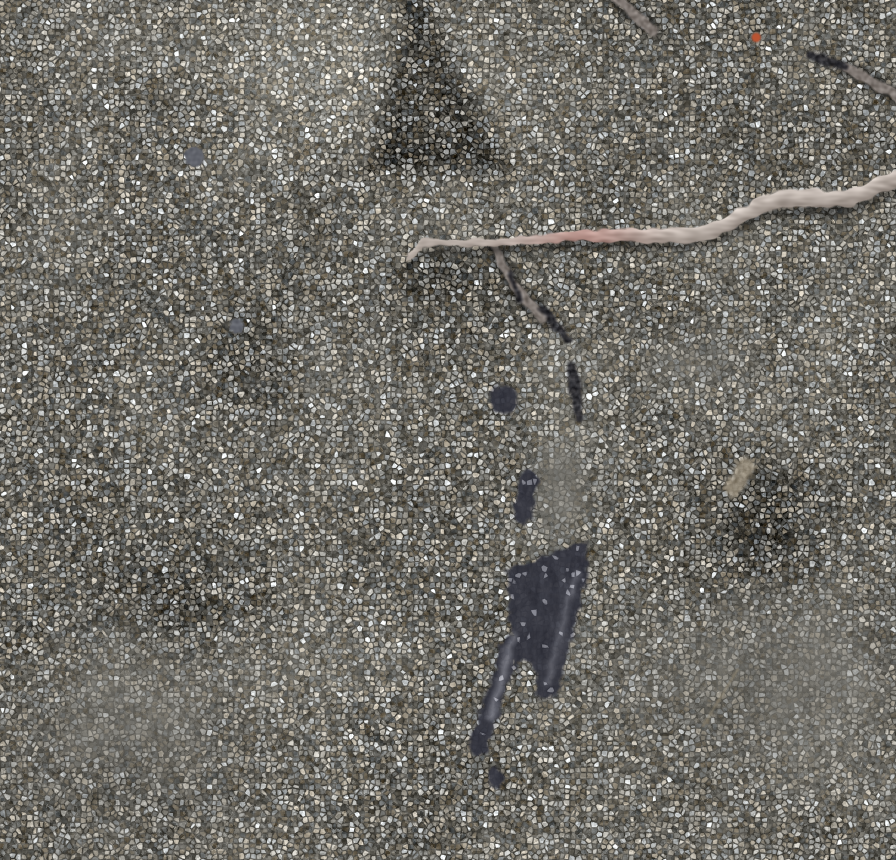
Reproduce this texture procedurally as a WebGL 1 fragment shader.

```glsl
precision highp float;
// Wet gravelly sand with a pale root, a dark slate pool and smooth mud.
// Cellular grains sit on a broad tone of soft blobs and gradient noise;
// roots, stones and the pool are distance shapes laid over them.
uniform vec2 u_resolution;

vec2 hash2(vec2 p) {
  return fract(sin(vec2(dot(p, vec2(127.1, 311.7)), dot(p, vec2(269.5, 183.3)))) * 43758.5);
}

float corner(vec2 i, vec2 f, vec2 o) {
  return dot(hash2(i + o) * 2.0 - 1.0, f - o);
}

float gradientNoise(vec2 p) {
  vec2 i = floor(p), f = fract(p), u = f * f * (3.0 - 2.0 * f);
  return mix(mix(corner(i, f, vec2(0)), corner(i, f, vec2(1, 0)), u.x),
             mix(corner(i, f, vec2(0, 1)), corner(i, f, vec2(1)), u.x), u.y);
}

float fbm(vec2 p) {
  float sum = 0.0, amp = 1.0;
  for (int i = 0; i < 4; i++) {
    sum += amp * gradientNoise(p);
    p = p * 2.1 + 17.3;
    amp *= 0.55;
  }
  return sum;
}

// Packed grains: x = gap between neighbours, yz = random values of the grain.
vec3 grains(vec2 p) {
  vec2 cell = floor(p), id = cell;
  float near = 9.0, next = 9.0;
  for (int y = -1; y <= 1; y++)
    for (int x = -1; x <= 1; x++) {
      vec2 c = cell + vec2(x, y);
      float d = length(c + 0.1 + 0.8 * hash2(c) - p);
      if (d < near) { next = near; near = d; id = c; }
      else next = min(next, d);
    }
  return vec3(next - near, hash2(id + 41.0));
}

// Soft spot: centre in xy, radii in zw.
float blob(vec2 p, vec4 s) {
  vec2 q = (p - s.xy) / s.zw;
  return exp(-dot(q, q));
}

// Round-ended strand from s.xy to s.zw.
float strand(vec2 p, vec4 s, float r) {
  vec2 d = s.zw - s.xy, q = p - s.xy;
  return length(q - d * clamp(dot(q, d) / dot(d, d), 0.0, 1.0)) - r;
}

// Signed distance to the right of the line s.xy to s.zw.
float side(vec2 p, vec4 s) {
  return dot(p - s.xy, normalize(vec2(s.w - s.y, s.x - s.z)));
}

float cover(float d, float soft) { return 1.0 - smoothstep(-soft, soft, d); }

float rootLine(float x) {
  return 0.670 + 0.019 * smoothstep(0.45, 0.476, x) + 0.008 * smoothstep(0.54, 0.66, x)
    + 0.041 * smoothstep(0.77, 0.88, x) + 0.024 * smoothstep(0.94, 1.01, x);
}

float rootShape(vec2 p) {
  return max(abs(p.y - rootLine(p.x)) - 0.0035 - 0.006 * smoothstep(0.45, 0.9, p.x), 0.455 - p.x);
}

float poolShape(vec2 p) {
  float d = max(side(p, vec4(0.566, 0.325, 0.573, 0.215)), side(p, vec4(0.573, 0.215, 0.6, 0.18)));
  d = max(d, max(0.182 - p.y, side(p, vec4(0.621, 0.185, 0.658, 0.322))));
  d = max(d, max(p.x - 0.655, side(p, vec4(0.651, 0.353, 0.566, 0.325))));
  d = max(d, -strand(p, vec4(0.596, 0.16, 0.586, 0.215), 0.009));
  d = min(d, strand(p, vec4(0.572, 0.245, 0.534, 0.127), 0.01));
  d = min(d, length(p - vec2(0.563, 0.514)) - 0.016);
  d = min(d, strand(p, vec4(0.59, 0.425, 0.584, 0.385), 0.01));
  return min(d, length(p - vec2(0.553, 0.091)) - 0.01);
}

void main() {
  vec2 p = gl_FragCoord.xy / u_resolution.x;
  float broad = fbm(p * 7.0), fine = gradientNoise(p * 210.0);
  vec2 w = p + 0.006 * vec2(gradientNoise(p * 70.0), gradientNoise(p * 70.0 + 31.0));

  // Smooth mud and the broad light and dark of the sand.
  float mud = blob(w, vec4(0.625, 0.415, 0.032, 0.055)) + 0.8 * blob(p, vec4(0.14, 0.14, 0.13, 0.1))
    + 0.9 * blob(p, vec4(0.87, 0.2, 0.16, 0.09)) + 0.5 * blob(p, vec4(0.78, 0.56, 0.06, 0.03));
  mud = clamp(mud + broad * 0.35, 0.0, 0.9);
  float tone = 0.455 + 0.07 * broad + 0.13 * blob(p, vec4(0.35, 0.9, 0.13, 0.12))
    + 0.06 * blob(p, vec4(0.6, 0.83, 0.07, 0.14)) + 0.09 * blob(p, vec4(0.92, 0.57, 0.04, 0.05))
    - 0.12 * blob(p, vec4(0.86, 0.38, 0.06, 0.07)) - 0.07 * blob(p, vec4(0.17, 0.29, 0.09, 0.05))
    - 0.13 * blob(p, vec4(0.49, 0.655, 0.05, 0.025)) - 0.06 * blob(p, vec4(0.29, 0.56, 0.06, 0.08));
  float hollow = max(side(w, vec4(0.452, 0.95, 0.42, 0.79)), side(w, vec4(0.555, 0.79, 0.475, 0.95)));
  hollow = max(hollow, 0.77 - w.y);
  tone -= cover(hollow, 0.022) * (0.11 + 0.1 * smoothstep(-0.06, 0.0, hollow));

  // Coarse grains with dark gaps, rare bright chips and slight tints.
  vec3 g = grains(p * 165.0), small = grains(p * 290.0 + 9.0);
  float body = smoothstep(0.0, 0.45, g.x);
  float grain = mix(-0.15, pow(g.y, 1.5) * 0.48 - 0.12 + 0.22 * step(0.94, g.z), body);
  grain += (small.y - 0.5) * 0.2 + fine * 0.16;
  vec3 tint = mix(vec3(0.03, 0.0, -0.045), vec3(-0.025, 0.0, 0.03), g.z);
  vec3 col = tone * vec3(1.015, 1.0, 0.95) + (grain + tint * body) * (1.0 - 0.75 * mud);

  // Dark wet slate, ragged at its rim, with pale streaks and stray grains.
  float pool = poolShape(w) + 0.006 * gradientNoise(p * 110.0);
  vec3 slate = vec3(0.2, 0.205, 0.245) + 0.07 * fbm(p * vec2(90, 35));
  slate += 0.16 * cover(strand(w, vec4(0.643, 0.32, 0.612, 0.2), 0.003), 0.005);
  slate += 0.24 * cover(strand(w, vec4(0.573, 0.25, 0.548, 0.16), 0.004), 0.006);
  slate += 0.28 * step(0.93, g.y) * body;
  col = mix(col, slate, 0.93 * cover(pool, 0.003));

  // Grey branches and the dark buried twigs beside them.
  float branch = min(strand(w, vec4(0.549, 0.688, 0.573, 0.642), 0.0045), strand(w, vec4(0.573, 0.642, 0.605, 0.605), 0.006));
  branch = min(branch, strand(w, vec4(0.684, 0.966, 0.729, 0.924), 0.0055));
  branch = min(branch, strand(w, vec4(0.945, 0.884, 1.01, 0.848), 0.006));
  col *= 1.0 - 0.4 * cover(branch - 0.004, 0.004);
  col = mix(col, vec3(0.5, 0.47, 0.45) + 0.2 * fine, cover(branch, 0.002));
  float buried = min(strand(w, vec4(0.57, 0.655, 0.58, 0.625), 0.003), strand(w, vec4(0.605, 0.615, 0.634, 0.581), 0.0045));
  buried = min(buried, strand(w, vec4(0.638, 0.55, 0.647, 0.495), 0.006));
  buried = min(buried, strand(w, vec4(0.905, 0.898, 0.942, 0.886), 0.005));
  col = mix(col, vec3(0.15, 0.15, 0.17) + 0.2 * fine, 0.88 * cover(buried, 0.003));

  // Pale rounded root with its shadow below.
  col *= 1.0 - 0.38 * cover(rootShape(w + vec2(0, 0.009)), 0.005);
  vec3 bark = mix(vec3(0.7, 0.66, 0.63), vec3(0.72, 0.58, 0.55), blob(p, vec4(0.65, 0.7, 0.06, 0.1)));
  bark += 0.16 * gradientNoise(p * vec2(60, 220)) + 14.0 * (w.y - rootLine(w.x));
  col = mix(col, bark, cover(rootShape(w), 0.0015));

  // Loose stones, one red chip, a pale lump and a faint straw.
  float stone = min(length(p - vec2(0.217, 0.785)) - 0.011, length(p - vec2(0.264, 0.596)) - 0.008);
  col = mix(col, vec3(0.38, 0.39, 0.42) + 0.1 * fine, cover(stone + 0.003 * fine, 0.002));
  col = mix(col, vec3(0.72, 0.33, 0.2), cover(length(p - vec2(0.844, 0.918)) - 0.005, 0.002));
  col = mix(col, vec3(0.6, 0.56, 0.49) + 0.2 * fine, 0.85 * cover(strand(w, vec4(0.832, 0.44, 0.818, 0.413), 0.009), 0.004));
  col = mix(col, vec3(0.57, 0.53, 0.45), 0.6 * cover(strand(p, vec4(0.823, 0.212, 0.785, 0.15), 0.0015), 0.002));
  gl_FragColor = vec4(clamp(col, 0.0, 1.0), 1.0);
}
```
